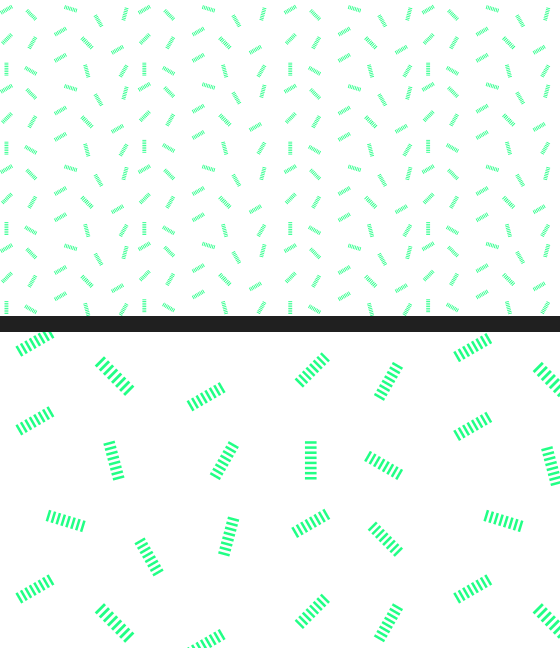
Top: the whole. Bottom: its middle third, enlarged.
Write a Shadertoy shader that draws this pattern.

```glsl
#define VIEW_HEIGHT 432.0
#define PERIOD vec2(388.0, 218.0)
#define COLUMN_SPLIT 188.5
#define ROW_SPLIT vec2(108.0, 105.5)
#define CELL_MARGIN vec2(-4.0, 3.0)
#define BAR_COUNT 8.0
#define BAR_PITCH 2.33
#define BAR_WIDTH 1.15
#define BAR_LENGTH 5.3
#define LARGE_SCALE 1.12
#define PAPER vec3(1.0)
#define INK vec3(0.13, 1.0, 0.52)

const int DASH_COUNT = 15;
const int LARGE_DASH = 8;

// Centre in the cell (y down) and counterclockwise angle in degrees
const vec3 DASHES[DASH_COUNT] = vec3[](
    vec3(8.8, 13.2, 30.0),   vec3(42.8, 20.4, -45.0), vec3(96.6, 12.1, -17.0),
    vec3(134.6, 28.5, -60.0), vec3(170.9, 19.2, 75.0), vec3(9.5, 53.3, 45.0),
    vec3(44.2, 58.5, 60.0),  vec3(82.6, 43.1, 30.0),  vec3(118.9, 58.6, -45.0),
    vec3(160.6, 68.0, 30.0), vec3(82.6, 79.0, 30.0),  vec3(8.8, 94.5, 90.0),
    vec3(42.0, 96.8, -30.0), vec3(118.6, 97.1, -75.0), vec3(168.9, 97.1, 60.0));

// Ink accumulated along the dash from its first bar up to x
float inkUpTo(float x) {
    float span = (BAR_COUNT - 1.0) * BAR_PITCH + BAR_WIDTH;
    x = clamp(x + 0.5 * span, 0.0, span);
    float bar = floor(x / BAR_PITCH);
    return bar * BAR_WIDTH + min(x - bar * BAR_PITCH, BAR_WIDTH);
}

// Box-filtered coverage of a row of bars lying along x
float dashCoverage(vec2 p, float pixel) {
    float along = (inkUpTo(p.x + 0.5 * pixel) - inkUpTo(p.x - 0.5 * pixel)) / pixel;
    float across = clamp((0.5 * BAR_LENGTH - abs(p.y)) / pixel + 0.5, 0.0, 1.0);
    return along * across;
}

// Two uneven columns, each split into two uneven rows
vec2 cellPosition(vec2 p) {
    vec2 q = mod(p - CELL_MARGIN, PERIOD);
    float column = step(COLUMN_SPLIT, q.x);
    float split = mix(ROW_SPLIT.x, ROW_SPLIT.y, column);
    q -= vec2(column * COLUMN_SPLIT, step(split, q.y) * split);
    return q + CELL_MARGIN;
}

void mainImage(out vec4 fragColor, in vec2 fragCoord) {
    float pixel = VIEW_HEIGHT / iResolution.y;
    vec2 p = vec2(fragCoord.x, iResolution.y - fragCoord.y) * pixel;
    vec2 cell = cellPosition(p);

    float ink = 0.0;
    for (int i = 0; i < DASH_COUNT; i++) {
        float angle = radians(DASHES[i].z);
        vec2 dir = vec2(cos(angle), -sin(angle));
        vec2 d = cell - DASHES[i].xy;
        float size = i == LARGE_DASH ? LARGE_SCALE : 1.0;
        vec2 local = vec2(dot(d, dir), dot(d, vec2(-dir.y, dir.x))) / size;
        ink = max(ink, dashCoverage(local, pixel / size));
    }

    fragColor = vec4(mix(PAPER, INK, ink), 1.0);
}
```
